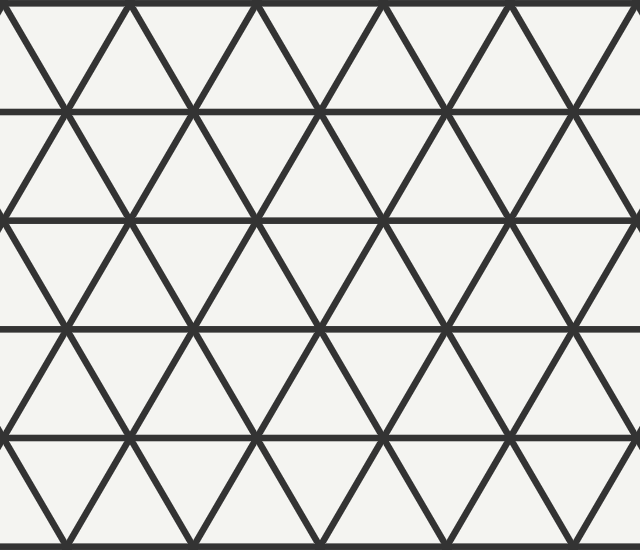
This pattern is drawn by a Shadertoy shader. Its source:

```glsl
// A lattice of near-equilateral triangles: dark, even lines on an off-white ground.
// Three families of parallel lines are each folded to their nearest line, and
// the smallest distance is turned into antialiased ink coverage.

// Lengths are fractions of the canvas height.
const float SIDE = 152.0 / 660.0;         // triangle base, five across
const float ROW_HEIGHT = 130.4 / 660.0;   // triangle height, five down
const float LINE_WIDTH = 7.9 / 660.0;
const vec3 GROUND = vec3(0.957, 0.957, 0.945);
const vec3 INK = vec3(0.200);

// Distance from p to the nearest line where dot(p, normal) is an integer.
float parallelLines(vec2 p, vec2 normal) {
    float phase = dot(p, normal);
    return abs(phase - round(phase)) / length(normal);
}

// Distance to the nearest edge of the lattice, which has a vertex at the origin.
float triangleLattice(vec2 p) {
    vec2 slope = vec2(1.0 / SIDE, 0.5 / ROW_HEIGHT);
    float level = parallelLines(p, vec2(0.0, 1.0 / ROW_HEIGHT));
    float falling = parallelLines(p, slope);
    float rising = parallelLines(p, vec2(slope.x, -slope.y));
    return min(level, min(falling, rising));
}

void mainImage(out vec4 fragColor, in vec2 fragCoord) {
    // Centre the canvas halfway up a row, above a vertex.
    vec2 p = (fragCoord - 0.5 * iResolution.xy) / iResolution.y;
    p.y += 0.5 * ROW_HEIGHT;

    // Blend over one pixel around each line edge.
    float edge = 0.5 * LINE_WIDTH - triangleLattice(p);
    float coverage = clamp(0.5 + edge * iResolution.y, 0.0, 1.0);
    fragColor = vec4(mix(GROUND, INK, coverage), 1.0);
}
```
